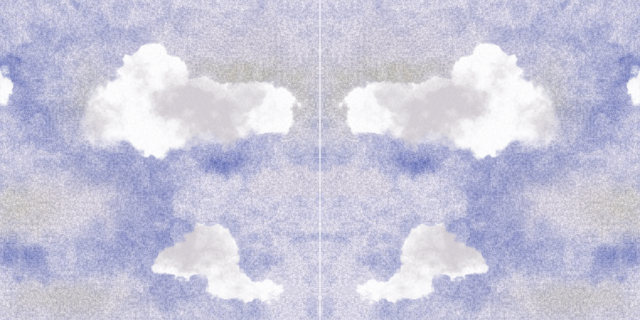
Reproduce this background procedurally as a WebGL 1 fragment shader.

```glsl
precision highp float;

uniform vec2 u_resolution;

const vec3 LAVENDER = vec3(0.85, 0.84, 0.90);
const vec3 BLUE = vec3(0.46, 0.50, 0.745);
const vec3 OCHRE = vec3(0.76, 0.745, 0.69);
const vec3 MAUVE = vec3(0.815, 0.79, 0.83);
const vec3 PAPER = vec3(0.985, 0.985, 0.99);
const vec3 CLOUD_SHADE = vec3(0.83, 0.81, 0.835);
const float WARP = 0.06;
const float GRAIN = 0.095;
const float SEAM_WIDTH = 0.004;
const float CLOUD_BLEND = 0.05;

vec2 gradient(vec2 cell) {
  float a = 6.2831853 * fract(sin(dot(cell, vec2(127.1, 311.7))) * 43758.55);
  return vec2(cos(a), sin(a));
}

float noise(vec2 p) {
  vec2 i = floor(p), f = p - i;
  vec2 u = f * f * f * (f * (f * 6.0 - 15.0) + 10.0);
  vec2 e = vec2(1.0, 0.0);
  float low = mix(dot(gradient(i), f), dot(gradient(i + e), f - e), u.x);
  float high = mix(dot(gradient(i + e.yx), f - e.yx), dot(gradient(i + 1.0), f - 1.0), u.x);
  return mix(low, high, u.y);
}

float fbm(vec2 p) {
  float sum = 0.0, amp = 0.65;
  for (int i = 0; i < 5; i++) {
    sum += amp * noise(p);
    p = mat2(1.6, 1.2, -1.2, 1.6) * p + 7.3;
    amp *= 0.55;
  }
  return sum;
}

// Soft stain of pigment
float wash(vec2 p, vec2 centre, vec2 radius) {
  vec2 d = (p - centre) / radius;
  return exp(-dot(d, d));
}

float ellipse(vec2 p, vec2 centre, vec2 radius) {
  return (length((p - centre) / radius) - 1.0) * min(radius.x, radius.y);
}

float join(float a, float b) {
  float h = max(CLOUD_BLEND - abs(a - b), 0.0) / CLOUD_BLEND;
  return min(a, b) - 0.25 * h * h * CLOUD_BLEND;
}

float upperCloud(vec2 p) {
  float d = ellipse(p, vec2(0.48, 0.73), vec2(0.11, 0.115));
  d = join(d, ellipse(p, vec2(0.37, 0.655), vec2(0.10, 0.10)));
  d = join(d, ellipse(p, vec2(0.49, 0.61), vec2(0.13, 0.085)));
  d = join(d, ellipse(p, vec2(0.67, 0.655), vec2(0.16, 0.095)));
  return join(d, ellipse(p, vec2(0.83, 0.66), vec2(0.085, 0.075)));
}

float lowerCloud(vec2 p) {
  float d = ellipse(p, vec2(0.65, 0.24), vec2(0.075, 0.065));
  d = join(d, ellipse(p, vec2(0.56, 0.18), vec2(0.075, 0.05)));
  d = join(d, ellipse(p, vec2(0.70, 0.14), vec2(0.06, 0.07)));
  return join(d, ellipse(p, vec2(0.80, 0.095), vec2(0.085, 0.042)));
}

void main() {
  // Fold the sheet about its centre
  float side = abs(gl_FragCoord.x - 0.5 * u_resolution.x) / u_resolution.y;
  vec2 p = vec2(1.0 - side, gl_FragCoord.y / u_resolution.y);
  vec2 bend = vec2(fbm(p * 9.0), fbm(p * 9.0 + 31.0));
  vec2 q = p + WARP * bend;
  float broad = fbm(p * 6.0 + 1.2 * bend + 12.0);
  float fine = fbm(p * 22.0 + 5.0);
  float bloom = smoothstep(-0.06, 0.06, fbm(p * vec2(7.0, 10.0) + bend + 47.0));

  // Blue pigment, then lifted areas
  float blue = 0.08 + 0.45 * broad + 0.34 * fine + 0.12 * bloom;
  blue += 0.45 * wash(q, vec2(0.04, 0.80), vec2(0.11, 0.05));
  blue += 0.45 * wash(q, vec2(0.12, 0.64), vec2(0.17, 0.11));
  blue += 0.40 * wash(q, vec2(0.32, 0.48), vec2(0.17, 0.07));
  blue += 0.40 * wash(q, vec2(0.46, 0.38), vec2(0.11, 0.13));
  blue += 0.65 * wash(q, vec2(0.70, 0.50), vec2(0.09, 0.045));
  blue += 0.40 * wash(q, vec2(0.36, 0.23), vec2(0.18, 0.08));
  blue += 0.40 * wash(q, vec2(0.53, 0.10), vec2(0.12, 0.07));
  blue += 0.40 * wash(q, vec2(0.02, 0.19), vec2(0.12, 0.08));
  blue += 0.40 * wash(q, vec2(0.82, 0.18), vec2(0.06, 0.03));
  blue += 0.25 * wash(q, vec2(0.98, 0.50), vec2(0.12, 0.04));
  blue += 0.32 * wash(p, vec2(0.98, 0.26), vec2(0.13, 0.018));
  blue += 0.22 * wash(q, vec2(0.15, 0.90), vec2(0.30, 0.12));
  blue -= 0.25 * wash(q, vec2(0.22, 0.37), vec2(0.14, 0.08));
  blue -= 0.10 * wash(q, vec2(0.93, 0.20), vec2(0.12, 0.20));
  vec3 color = mix(LAVENDER, BLUE, clamp(blue, 0.0, 0.95));

  // Warm stains
  float mauve = wash(q, vec2(0.22, 0.37), vec2(0.17, 0.09));
  mauve += 0.9 * wash(q, vec2(0.75, 0.84), vec2(0.30, 0.12));
  mauve += 0.6 * wash(q, vec2(0.20, 0.05), vec2(0.28, 0.07));
  color = mix(color, MAUVE, clamp((0.5 + 0.2 * bloom) * mauve, 0.0, 0.75));
  float ochre = wash(q, vec2(0.06, 0.34), vec2(0.10, 0.07));
  ochre += 0.9 * wash(q, vec2(0.27, 0.68), vec2(0.07, 0.10));
  ochre += 0.8 * wash(q, vec2(0.73, 0.77), vec2(0.20, 0.05));
  ochre += 0.7 * wash(q, vec2(0.94, 0.68), vec2(0.07, 0.11));
  ochre += 0.7 * wash(q, vec2(0.22, 0.06), vec2(0.20, 0.06));
  color = mix(color, OCHRE, clamp(ochre * (0.6 + broad), 0.0, 0.8));

  // Pale dried patch beside the fold
  float patchEdge = ellipse(q, vec2(0.95, 0.425), vec2(0.17, 0.05));
  color = mix(color, MAUVE + 0.03, 0.55 * (1.0 - smoothstep(-0.006, 0.006, patchEdge)));

  // Bare paper clouds with shaded interiors
  float cloud = min(upperCloud(q), lowerCloud(q));
  cloud = min(cloud, ellipse(q, vec2(0.0, 0.73), vec2(0.025, 0.05))) + 0.012 * fine;
  float softness = 0.006 + 0.025 * wash(p, vec2(0.30, 0.60), vec2(0.10, 0.10));
  softness += 0.022 * wash(p, vec2(0.67, 0.56), vec2(0.10, 0.05));
  float shade = 0.9 * wash(q, vec2(0.56, 0.70), vec2(0.10, 0.09));
  shade += 0.9 * wash(q, vec2(0.70, 0.64), vec2(0.11, 0.10));
  shade += 0.9 * wash(q, vec2(0.30, 0.61), vec2(0.07, 0.07));
  shade += 0.9 * wash(q, vec2(0.59, 0.22), vec2(0.11, 0.09));
  shade = smoothstep(0.05, 1.1, shade + 0.7 * broad + 0.4 * fine + 0.12 * bloom);
  vec3 cloudColor = mix(PAPER, CLOUD_SHADE, shade);
  color = mix(color, cloudColor, 1.0 - smoothstep(-softness, softness, cloud));

  // Paper grain and the bright fold
  float grain = noise(p * 105.0) + noise(p * 190.0 + 9.0);
  color += GRAIN * grain * mix(0.15, 1.0, smoothstep(-0.01, 0.02, cloud));
  color = mix(color, PAPER, 0.6 * (1.0 - smoothstep(0.2 * SEAM_WIDTH, SEAM_WIDTH, side)));
  gl_FragColor = vec4(clamp(color, 0.0, 1.0), 1.0);
}
```
